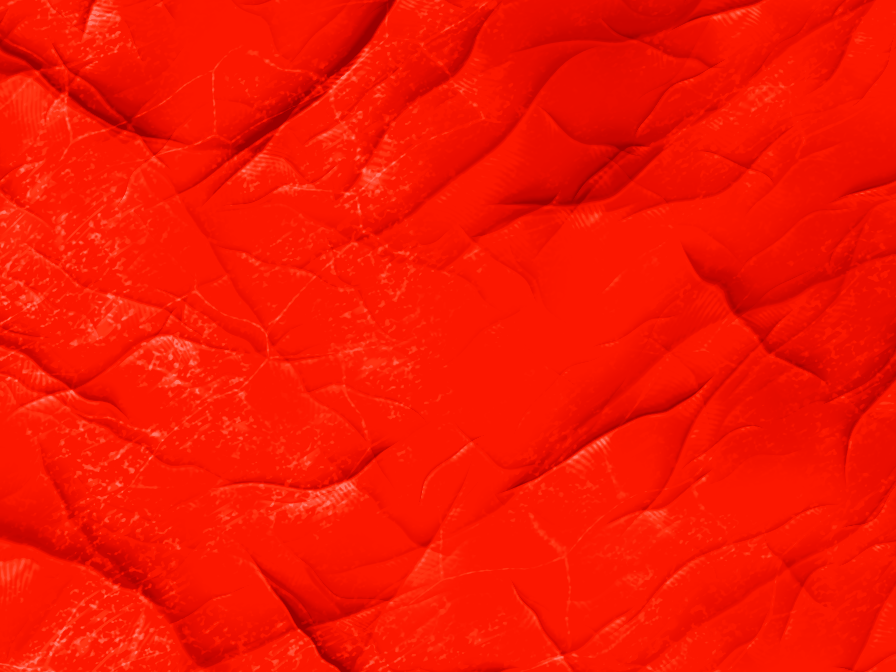
A Shadertoy shader for this texture:

```glsl
// Crumpled glossy red plastic foil: long creases, ribbed glints and pale scuffs.

// Colours from deepest fold to brightest glint
const vec3 FOLD  = vec3(0.62, 0.00, 0.00);
const vec3 DEEP  = vec3(0.80, 0.02, 0.00);
const vec3 SHADE = vec3(0.92, 0.05, 0.00);
const vec3 BASE  = vec3(0.99, 0.09, 0.00);
const vec3 SHEEN = vec3(1.00, 0.20, 0.07);
const vec3 GLOW  = vec3(1.00, 0.29, 0.19);
const vec3 GLINT = vec3(1.00, 0.46, 0.40);
// Feature sizes are frequencies per canvas height
const float GREAT_CREASES = 1.15;
const float LONG_CREASES  = 2.0;
const float MID_CREASES   = 4.2;
const float SMALL_CREASES = 9.0;
const float WRINKLES      = 7.0;
const float RIBS          = 720.0;
const float GRAIN         = 190.0;
// Strengths
const float WARP     = 0.016;
const float SHADOW   = 1.45;
const float SHINE    = 1.45;
const float SCUFF    = 0.52;
const float RELIEF   = 0.60;
const float DIM_SIDE = 0.30;
const float BIAS     = 0.05;

vec2 hash2(vec2 p) {
    vec3 h = fract(p.xyx * vec3(0.1031, 0.1030, 0.0973));
    h += dot(h, h.yzx + 33.33);
    return fract((h.xx + h.yz) * h.zy);
}

// Coordinates along and across a direction
vec2 along(vec2 p, float a) {
    float c = cos(a), s = sin(a);
    return vec2(c * p.x + s * p.y, c * p.y - s * p.x);
}

float noise(vec2 p) {
    vec2 i = floor(p), f = fract(p);
    f = f * f * (3.0 - 2.0 * f);
    float low  = mix(hash2(i).x, hash2(i + vec2(1, 0)).x, f.x);
    float high = mix(hash2(i + vec2(0, 1)).x, hash2(i + vec2(1, 1)).x, f.x);
    return mix(low, high, f.y);
}

// Layered sines that bend straight features
vec2 warp(vec2 p) {
    vec2 w = sin(p.yx * vec2(7.0, 6.0) + vec2(0.7, 2.1) + 2.0 * sin(p * 4.3));
    w += 0.35 * sin(p.yx * vec2(19.0, 23.0) + p * 11.0);
    return p + WARP * w + 0.012 * (noise(p * 24.0) - 0.5);
}

// Cellular noise: gap between the two nearest points, zero on cell borders
float cellGap(vec2 p) {
    vec2 id = floor(p), near = vec2(9.0);
    for (int j = -1; j <= 1; j++)
    for (int i = -1; i <= 1; i++) {
        vec2 c = id + vec2(i, j);
        float d = length(c + hash2(c + 71.0) - p);
        near = d < near.x ? vec2(d, near.x) : vec2(near.x, min(near.y, d));
    }
    return near.y - near.x;
}

// Scattered tapered creases: x is shadow, y is ribbed shine
vec2 creases(vec2 p, float scale, float girth, float seed) {
    vec2 g = p * scale, id = floor(g), sum = vec2(0.0);
    float ragged = 0.4 + 1.2 * noise(along(p, 0.7) * vec2(45.0, 110.0));
    for (int j = -1; j <= 1; j++)
    for (int i = -1; i <= 1; i++) {
        vec2 c = id + vec2(i, j);
        vec2 r = hash2(c + seed), k = hash2(c + seed + 17.0), v = hash2(c + seed + 43.0);
        bool rising = k.x < 0.4 + 0.4 * c.x / scale;
        vec2 q = along(g - c - r, (rising ? 0.62 : -0.58) + 0.7 * (k.y - 0.5));
        q.y += 0.7 * (r.y - 0.5) * q.x * q.x + 0.03 * sin(7.0 * q.x + 40.0 * k.x);
        float len = mix(0.6, 0.95, v.x);
        float taper = max(0.0, 1.0 - q.x * q.x / (len * len));
        float y = q.y / (girth * mix(0.05, 0.2, v.y) * taper + 0.004);
        // Sharp dark lip fading upwards, glint below it, pale rim between
        float dark = smoothstep(-0.12, 0.12, y) * (0.75 * exp(-1.2 * abs(y)) + 0.45 * exp(-5.0 * abs(y)));
        float window = smoothstep(0.0, 0.8, sin(8.0 * q.x + 50.0 * v.x));
        float rib = 0.7 + 0.3 * sin(RIBS * (q.x + 0.45 * q.y) / scale);
        float lit = (1.0 - smoothstep(-0.35, -0.05, y)) * exp(-1.3 * abs(y)) * rib * window;
        float rim = (q.y / scale + 0.004) / 0.0028;
        lit = lit * (rising ? 1.3 : 0.7) + 0.25 * exp(-rim * rim);
        float strength = smoothstep(0.0, 0.5, taper) * mix(0.2, 1.15, r.x * r.x);
        sum += strength * vec2(dark, lit * ragged);
    }
    return min(sum, vec2(1.3));
}

// Tone runs from -1 (fold) through 0 (flat foil) to 1 (glint)
vec3 foilColour(float t) {
    vec3 c = mix(FOLD, DEEP, smoothstep(-1.15, -0.64, t));
    c = mix(c, SHADE, smoothstep(-0.62, -0.32, t));
    c = mix(c, BASE, smoothstep(-0.32, -0.04, t));
    c = mix(c, SHEEN, smoothstep(0.08, 0.38, t));
    c = mix(c, GLOW, smoothstep(0.38, 0.62, t));
    return mix(c, GLINT, smoothstep(0.62, 1.1, t));
}

void mainImage(out vec4 fragColor, in vec2 fragCoord) {
    vec2 p = fragCoord / iResolution.y, w = warp(p);
    // Folds at four sizes, bolder on the right
    vec2 fold = vec2(1.0, 0.8) * creases(w, GREAT_CREASES, 0.45, 11.0);
    fold += creases(w, LONG_CREASES, 0.9, 5.0);
    fold += vec2(0.65, 0.75) * creases(w, MID_CREASES, 1.0, 29.0);
    fold += vec2(0.28, 0.45) * creases(w, SMALL_CREASES, 1.0, 83.0);
    fold.x *= mix(0.75, 1.1, smoothstep(0.2, 0.8, p.x));
    // Soft relief, dimmer towards the upper right
    vec2 slope = vec2(0.11, -0.1);
    float relief = noise(w * 7.0 + slope) - noise(w * 7.0 - slope);
    float dim = smoothstep(0.45, 1.2, 0.6 * p.x + 0.55 * p.y);
    dim *= 0.4 + 1.2 * noise(along(w, 0.6) * vec2(2.5, 6.0));
    // Thin pale wrinkles, worn specks and scratches, strongest on the left
    float wear = mix(1.0, 0.45, smoothstep(0.2, 1.0, p.x));
    float worn = smoothstep(0.36, 0.8, 0.6 * noise(w * 7.0 + 13.0) + 0.4 * noise(along(w, 0.9) * 24.0));
    float grain = 0.55 * noise(along(p, 0.5) * GRAIN * vec2(0.6, 1.1));
    grain += 0.45 * noise(along(p, 1.2) * GRAIN * 1.3);
    float wrinkle = 1.0 - smoothstep(0.0, 0.04, cellGap(along(w, 0.5) * WRINKLES * vec2(0.7, 1.2)));
    wrinkle *= smoothstep(0.4, 0.7, noise(w * 6.0 + 51.0)) * 1.7 * grain;
    float speck = smoothstep(0.5, 0.9, grain);
    float scratch = smoothstep(0.6, 0.95, noise(along(w, 0.6) * vec2(35.0, 170.0)));
    float scuff = wrinkle + worn * (1.3 * speck + 0.7 * scratch + 0.15) + 0.25 * speck;
    float tone = BIAS + RELIEF * relief - DIM_SIDE * dim - SHADOW * fold.x;
    tone += SHINE * fold.y + SCUFF * wear * scuff;
    fragColor = vec4(foilColour(tone), 1.0);
}
```
